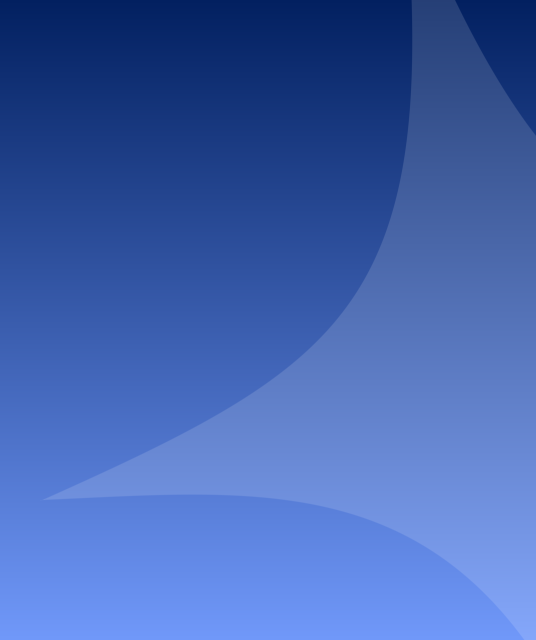
Give the GLSL for this background, as a Shadertoy shader.

```glsl
// A vertical blue gradient crossed by a pale, translucent sail shape.
// The sail is the area between three cubic curves; each curve is solved
// by bisection along its chord, giving a signed distance for smooth edges.

#define TOP_COLOR    vec3(0.008, 0.125, 0.376)
#define BOTTOM_COLOR vec3(0.440, 0.597, 0.978)
#define SAIL_COLOR   vec3(1.0)
#define SAIL_OPACITY 0.14
#define SAIL_TIP     vec2(0.0794, 0.2188)
#define SOLVE_STEPS  18

vec2 cubicPoint(vec2 a, vec2 b, vec2 c, vec2 d, float t) {
    float s = 1.0 - t;
    return s * s * s * a + 3.0 * s * s * t * b + 3.0 * s * t * t * c + t * t * t * d;
}

vec2 cubicTangent(vec2 a, vec2 b, vec2 c, vec2 d, float t) {
    float s = 1.0 - t;
    return normalize(s * s * (b - a) + 2.0 * s * t * (c - b) + t * t * (d - c));
}

// Signed distance to the curve, positive on the left of its direction
float curveSide(vec2 p, vec2 a, vec2 b, vec2 c, vec2 d) {
    vec2 chord = d - a;
    float low = 0.0, high = 1.0;
    for (int i = 0; i < SOLVE_STEPS; i++) {
        float middle = 0.5 * (low + high);
        if (dot(cubicPoint(a, b, c, d, middle) - p, chord) < 0.0) low = middle;
        else high = middle;
    }
    float t = 0.5 * (low + high);
    vec2 tangent = cubicTangent(a, b, c, d, t);
    return dot(p - cubicPoint(a, b, c, d, t), vec2(-tangent.y, tangent.x));
}

// Positive inside the sail
float sailDistance(vec2 p) {
    float upper = curveSide(p, SAIL_TIP, vec2(0.5966, 0.4128),
                            vec2(0.7866, 0.5065), vec2(0.7679, 1.0));
    float lower = curveSide(p, SAIL_TIP, vec2(0.4377, 0.2318),
                            vec2(0.7477, 0.2630), vec2(0.9782, 0.0));
    float corner = curveSide(p, vec2(0.8489, 1.0), vec2(0.8992, 0.9129),
                             vec2(0.9497, 0.8421), vec2(1.0, 0.7878));
    return min(lower, min(-upper, -corner));
}

void mainImage(out vec4 fragColor, in vec2 fragCoord) {
    vec2 uv = fragCoord / iResolution.xy;
    float softness = 0.7 / min(iResolution.x, iResolution.y);

    // Background gradient
    vec3 color = mix(BOTTOM_COLOR, TOP_COLOR, uv.y);

    // Translucent sail
    float sail = smoothstep(-softness, softness, sailDistance(uv));
    color = mix(color, SAIL_COLOR, SAIL_OPACITY * sail);

    fragColor = vec4(color, 1.0);
}
```
